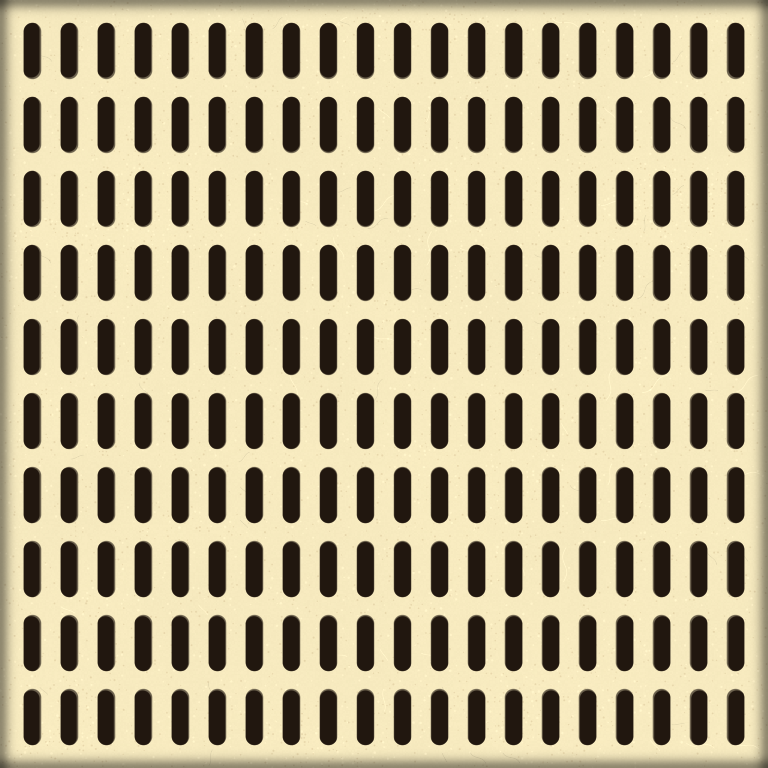
Give the GLSL for this pattern, as a Shadertoy shader.

```glsl
// Cream metal plate pierced by a grid of upright rounded slots, with shaded edges and light wear.
#define GRID vec2(20.0, 10.0)          // slots across and down
#define PITCH vec2(0.04818, 0.09635)   // spacing of slot centres
#define SLOT_RADIUS 0.0114             // half the slot width
#define SLOT_HALF_HEIGHT 0.0366
#define WALL_RIM 0.0005                // least visible wall thickness
#define WALL_SHIFT 0.0017              // extra wall seen towards the border
#define EDGE_WIDTH 0.0119
#define EDGE_SHADE 0.42
#define WEAR 0.11
#define PLATE_COLOR vec3(0.97, 0.92, 0.75)
#define WALL_COLOR vec3(0.43, 0.39, 0.31)
#define HOLE_COLOR vec3(0.13, 0.09, 0.06)

vec2 hash22(vec2 p) {
    vec3 q = fract(vec3(p.xyx) * vec3(0.1031, 0.1030, 0.0973));
    q += dot(q, q.yzx + 33.33);
    return fract((q.xx + q.yz) * q.zy);
}

float capsule(vec2 p, float halfLength, float radius) {
    p.y -= clamp(p.y, -halfLength, halfLength);
    return length(p) - radius;
}

float fill(float d, float aa) {
    return smoothstep(0.75 * aa, -0.75 * aa, d);
}

// Layered sines: slow, uneven patches in about -1..1
float mottling(vec2 p) {
    float sum = 0.0, weight = 0.5;
    for (int i = 0; i < 4; i++) {
        sum += weight * sin(p.x + 1.7 * sin(p.y)) * sin(p.y * 1.2 + 1.3 * cos(p.x));
        p = mat2(1.5, 1.1, -1.1, 1.5) * p + 2.3;
        weight *= 0.55;
    }
    return sum;
}

// Cellular noise: sparse round pits, one candidate in each cell
float specks(vec2 uv, float cells, float density, float aa) {
    vec2 p = uv * cells, id = floor(p);
    vec2 rnd = hash22(id);
    vec2 size = hash22(id + 71.0);
    float radius = mix(0.10, 0.24, size.x);
    float d = length(fract(p) - mix(vec2(0.25), vec2(0.75), rnd)) - radius;
    return fill(d / cells, aa) * step(1.0 - density, size.y);
}

// Short hairline scratches at random angles
float scratches(vec2 uv, float cells, float density, float aa) {
    vec2 p = uv * cells, id = floor(p);
    vec2 rnd = hash22(id + 19.0);
    float angle = 6.2832 * rnd.x, c = cos(angle), s = sin(angle);
    vec2 local = mat2(c, -s, s, c) * (fract(p) - 0.5);
    local.x += 0.05 * sin(local.y * 9.0);
    float d = capsule(local, 0.12 + 0.25 * rnd.x, 0.006);
    return fill(d / cells, aa) * step(1.0 - density, rnd.y);
}

void mainImage(out vec4 fragColor, in vec2 fragCoord) {
    vec2 uv = fragCoord / iResolution.xy;
    float aa = 1.0 / min(iResolution.x, iResolution.y);

    // Plate surface and wear
    float patches = mottling(uv * 9.0);
    float density = 0.08 + 0.12 * smoothstep(0.0, 0.5, patches);
    vec3 color = PLATE_COLOR * (1.0 + 0.010 * patches);
    color += 0.012 * (hash22(floor(uv * 512.0)).x - 0.5);
    color *= 1.0 - WEAR * specks(uv, 190.0, density, aa) * vec3(0.6, 0.8, 1.0);
    color += 0.4 * WEAR * specks(uv + 0.37, 150.0, density, aa);
    color += 0.6 * WEAR * scratches(uv, 17.0, 0.12, aa);
    color *= 1.0 - WEAR * scratches(uv + 0.53, 23.0, 0.08, aa);

    // Soft shading along the four sides
    vec2 side = min(uv, 1.0 - uv) / EDGE_WIDTH;
    vec2 shade = 1.0 - EDGE_SHADE * exp(-side * side);
    color *= shade.x * shade.y;

    // Slot cell, centred on the canvas
    vec2 q = (uv - 0.5) / PITCH;
    vec2 id = clamp(floor(q), -0.5 * GRID, 0.5 * GRID - 1.0) + 0.5;
    vec2 p = (q - id) * PITCH;
    float halfLength = SLOT_HALF_HEIGHT - SLOT_RADIUS;

    // Opening shows its wall; the dark core slides away from the centre
    vec2 shift = WALL_SHIFT * id / (0.5 * GRID);
    float opening = capsule(p, halfLength, SLOT_RADIUS);
    float core = capsule(p - shift, halfLength, SLOT_RADIUS - WALL_RIM);
    color = mix(color, WALL_COLOR, fill(opening, aa));
    color = mix(color, HOLE_COLOR, fill(max(core, opening), aa));

    fragColor = vec4(clamp(color, 0.0, 1.0), 1.0);
}
```
